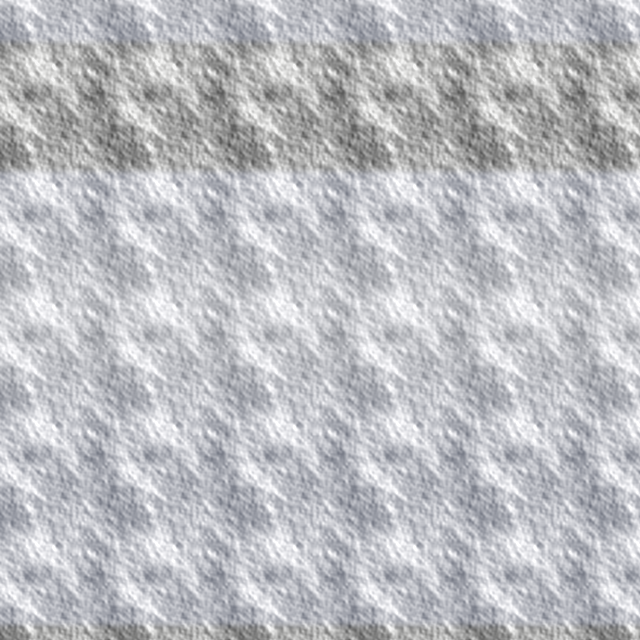
Write a WebGL 1 fragment shader that draws this texture.

```glsl
precision highp float;
// Tiled rough stone relief with diagonal grain, crossed by grey and bluish horizontal bands.

uniform vec2 u_resolution;

const float REPEATS = 5.32;            // tiles across and down
const vec2 LIGHT_STEP = vec2(0.013, -0.007);
const float RELIEF_GAIN = 1.5;
const float MOTTLE_GAIN = 0.26;
const float GRAIN_GAIN = 0.22;
const float WARP = 0.09;
const vec2 GRAIN_CELLS = vec2(42.0, 28.0);

const vec3 BLUE_SHADOW = vec3(0.48, 0.495, 0.54);
const vec3 BLUE_LIGHT = vec3(0.98, 0.98, 0.99);
const vec3 PALE_SHADOW = vec3(0.56, 0.57, 0.595);
const vec3 PALE_LIGHT = vec3(0.99, 0.99, 1.0);
const vec3 GREY_SHADOW = vec3(0.36, 0.36, 0.358);
const vec3 GREY_LIGHT = vec3(0.95, 0.95, 0.945);

// Band limits, measured downward from the top of the canvas
const float GREY_TOP = 0.066;
const float GREY_BOTTOM = 0.268;
const float LOWER_GREY = 0.977;
const float BAND_SOFT = 0.008;

float hash(vec2 cell) {
  return fract(sin(dot(cell, vec2(127.1, 311.7))) * 43758.5);
}

// Hash of a lattice cell that wraps; each wrap in y also slides the row by shift
float wrappedHash(vec2 cell, vec2 size, float shift, float seed) {
  float turn = floor(cell.y / size.y);
  return hash(mod(vec2(cell.x - turn * shift, cell.y), size) + seed);
}

// Wrapping value noise centred on zero
float tileNoise(vec2 q, vec2 size, float shift, float seed) {
  vec2 i = floor(q);
  vec2 f = fract(q);
  f = f * f * (3.0 - 2.0 * f);
  float a = wrappedHash(i, size, shift, seed);
  float b = wrappedHash(i + vec2(1.0, 0.0), size, shift, seed);
  float c = wrappedHash(i + vec2(0.0, 1.0), size, shift, seed);
  float d = wrappedHash(i + 1.0, size, shift, seed);
  return mix(mix(a, b, f.x), mix(c, d, f.x), f.y) - 0.5;
}

// Diagonal ridges twice as long as wide, with round bumps on top
float stoneHeight(vec2 p) {
  vec2 diagonal = vec2(p.x - p.y, 0.5 * (p.x + p.y));
  float height = 0.0;
  float ridge = 0.8;
  float bump = 0.35;
  float ridgeCells = 4.0;
  float bumpCells = 13.0;
  for (int octave = 0; octave < 3; octave++) {
    height += ridge * tileNoise(diagonal * ridgeCells, ridgeCells * vec2(2.0, 0.5),
                                ridgeCells, ridgeCells + 3.0);
    height += bump * tileNoise(p * bumpCells, vec2(bumpCells), 0.0, bumpCells);
    ridge *= 0.7;
    bump *= 0.8;
    ridgeCells *= 2.0;
    bumpCells = floor(bumpCells * 1.8);
  }
  return height;
}

// Soft ellipse lying along the falling diagonal, wrapped within the tile
float patchAt(vec2 p, vec2 centre, vec2 size) {
  vec2 d = fract(p - centre + 0.5) - 0.5;
  vec2 r = vec2(d.x + d.y, d.x - d.y) * 0.7071 / size;
  return exp(-dot(r, r));
}

// Broad dark hollows and bright crests of one tile
float broadTone(vec2 p) {
  float hollows = 0.48 * patchAt(p, vec2(0.28, 0.78), vec2(0.09, 0.055))
    + 0.32 * patchAt(p, vec2(0.84, 0.54), vec2(0.17, 0.06))
    + 0.30 * patchAt(p, vec2(0.79, 0.80), vec2(0.13, 0.11))
    + 0.18 * patchAt(p, vec2(0.90, 0.06), vec2(0.15, 0.10))
    + 0.27 * patchAt(p, vec2(0.99, 0.28), vec2(0.18, 0.10));
  float crests = 0.42 * patchAt(p, vec2(0.27, 0.47), vec2(0.14, 0.07))
    + 0.27 * patchAt(p, vec2(0.50, 0.66), vec2(0.20, 0.09))
    + 0.22 * patchAt(p, vec2(0.08, 0.90), vec2(0.14, 0.10))
    + 0.22 * patchAt(p, vec2(0.30, 0.07), vec2(0.20, 0.08))
    + 0.15 * patchAt(p, vec2(0.60, 0.22), vec2(0.15, 0.04));
  return crests - hollows;
}

float edge(float limit, float y) {
  return smoothstep(limit - BAND_SOFT, limit + BAND_SOFT, y);
}

void main() {
  vec2 canvas = gl_FragCoord.xy / u_resolution;
  canvas.y = 1.0 - canvas.y;
  vec2 p = canvas * REPEATS;

  // Relief lit from the upper right, with fine surface grain
  float height = stoneHeight(p);
  float relief = height - stoneHeight(p + LIGHT_STEP);
  float grain = tileNoise(p * GRAIN_CELLS, GRAIN_CELLS, 0.0, 17.0);
  vec2 warp = vec2(tileNoise(p * 9.0, vec2(9.0), 0.0, 41.0),
                   tileNoise(p * 9.0, vec2(9.0), 0.0, 73.0));
  float tone = 0.5 + broadTone(p + WARP * warp) + MOTTLE_GAIN * height
    + RELIEF_GAIN * relief + GRAIN_GAIN * grain;
  tone = clamp(tone, -0.1, 1.04);

  // Bands tint whole rows of tiles
  float pale = smoothstep(0.27, 0.46, canvas.y) * (1.0 - smoothstep(0.52, 0.7, canvas.y));
  pale = max(pale, 0.6 * (1.0 - smoothstep(0.0, 0.05, canvas.y)));
  float grey = edge(GREY_TOP, canvas.y) * (1.0 - edge(GREY_BOTTOM, canvas.y));
  grey += edge(LOWER_GREY, canvas.y);
  vec3 shadow = mix(mix(BLUE_SHADOW, PALE_SHADOW, pale), GREY_SHADOW, grey);
  vec3 light = mix(mix(BLUE_LIGHT, PALE_LIGHT, pale), GREY_LIGHT, grey);

  gl_FragColor = vec4(clamp(mix(shadow, light, tone), 0.0, 1.0), 1.0);
}
```
